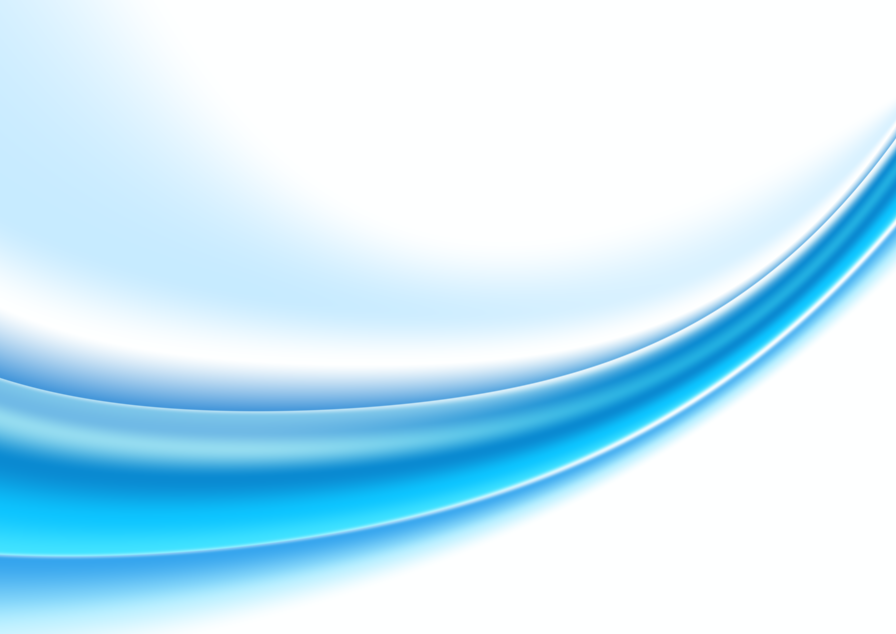
A Shadertoy shader for this background:

```glsl
// Curve heights, measured down from the top at x = 0, 1/4, 1/2, 3/4, 1
const float HAZE_START[5] = float[5](-0.646, 0.129, 0.369, 0.323, 0.148);
const float HAZE_PEAK[5]  = float[5](0.332, 0.452, 0.494, 0.445, 0.185);
const float CREST[5]      = float[5](0.483, 0.566, 0.572, 0.502, 0.197);
const float FOLD[5]       = float[5](0.596, 0.648, 0.629, 0.528, 0.218);
const float RIDGE[5]      = float[5](0.659, 0.708, 0.688, 0.583, 0.268);
const float RIM[5]        = float[5](0.875, 0.865, 0.801, 0.653, 0.351);
const float GLOW_END[5]   = float[5](1.070, 0.996, 0.886, 0.710, 0.434);

const vec3 WHITE = vec3(0.995, 1.0, 1.0);
const vec3 HAZE  = vec3(0.78, 0.92, 1.0);
const vec3 STEEL = vec3(0.25, 0.58, 0.85);
const vec3 SKY   = vec3(0.44, 0.73, 0.90);
const vec3 PALE  = vec3(0.58, 0.86, 0.94);
const vec3 TEAL  = vec3(0.13, 0.68, 0.88);
const vec3 DEEP  = vec3(0.04, 0.54, 0.82);
const vec3 CYAN  = vec3(0.05, 0.77, 1.0);
const vec3 AQUA  = vec3(0.26, 0.89, 1.0);
const vec3 GLOW  = vec3(0.20, 0.64, 0.93);
const vec3 MIST  = vec3(0.65, 0.92, 1.0);

const float LINE_WIDTH = 0.006;
const float DEEP_AT = 0.30;

// Smooth quartic through five evenly spaced heights (Newton differences)
float curve(float h[5], float x) {
    float t = 4.0 * x;
    float sum = 0.0;
    float basis = 1.0;
    for (int k = 0; k < 5; k++) {
        sum += basis * h[0];
        basis *= (t - float(k)) / float(k + 1);
        for (int i = 0; i < 4 - k; i++) h[i] = h[i + 1] - h[i];
    }
    return sum;
}

float ramp(float a, float b, float v) {
    return clamp((v - a) / (b - a), 0.0, 1.0);
}

// Soft light trailing below an edge
float highlight(float d, float width) {
    return exp(-d * d / (width * width));
}

void mainImage(out vec4 fragColor, in vec2 fragCoord) {
    vec2 uv = fragCoord / iResolution.xy;
    float x = uv.x;
    float y = 1.0 - uv.y;
    float aspect = iResolution.x / iResolution.y;
    float right = smoothstep(0.25, 0.8, x);

    float hazePeak = curve(HAZE_PEAK, x);
    float crest = curve(CREST, x);
    float fold = curve(FOLD, x);
    float ridge = curve(RIDGE, x);
    float rim = curve(RIM, x);

    // Turn vertical offsets into distances across the wave
    float slope = (curve(RIM, x + 0.01) - rim) / (0.01 * aspect);
    float stretch = length(vec2(1.0, slope));
    float foldDist = (y - fold) / stretch;
    float rimDist = (y - rim) / stretch;
    float aa = 1.0 / iResolution.y;

    // Pale haze above the crest
    float haze = smoothstep(0.0, 1.0, ramp(curve(HAZE_START, x), hazePeak, y));
    haze *= 1.0 - smoothstep(0.0, 1.0, ramp(hazePeak, crest, y));
    vec3 col = mix(WHITE, HAZE, haze * mix(1.0, 0.65, right));

    // Shaded slope from the crest to the fold
    float shade = pow(ramp(crest, fold, y), 1.25);
    col = mix(col, mix(STEEL, SKY, 0.7 * right), shade);

    // Body: fold, ridge, deep trough, bright cyan
    float upper = ramp(fold, ridge, y);
    float lower = ramp(ridge, rim, y);
    vec3 ridgeColor = mix(PALE, TEAL, right);
    vec3 body = mix(mix(PALE, SKY, 0.6), SKY, smoothstep(0.0, 0.5, upper));
    body = mix(body, DEEP, right * smoothstep(0.1, 0.65, upper));
    body = mix(body, ridgeColor, smoothstep(0.55, 1.0, upper));
    body = mix(body, DEEP, smoothstep(0.0, DEEP_AT, lower));
    body = mix(body, CYAN, smoothstep(DEEP_AT, 0.7, lower));
    body = mix(body, AQUA, smoothstep(0.65, 1.0, lower));
    float foldLight = highlight(foldDist, LINE_WIDTH * mix(0.7, 1.6, right));
    body = mix(body, WHITE, foldLight * mix(0.45, 0.95, right));
    col = mix(col, body, smoothstep(-aa, aa, foldDist));

    // Glow beneath the rim
    float fade = ramp(rim, curve(GLOW_END, x), y);
    vec3 under = mix(GLOW, MIST, smoothstep(0.0, 0.6, fade));
    under = mix(under, WHITE, smoothstep(0.35, 1.0, fade));
    col = mix(col, under, smoothstep(-aa, aa, rimDist));

    // Bright line along the rim
    float rimLight = highlight(rimDist, LINE_WIDTH * mix(0.6, 0.85, right));
    col = mix(col, WHITE, rimLight * mix(0.4, 0.95, right));

    fragColor = vec4(col, 1.0);
}
```
